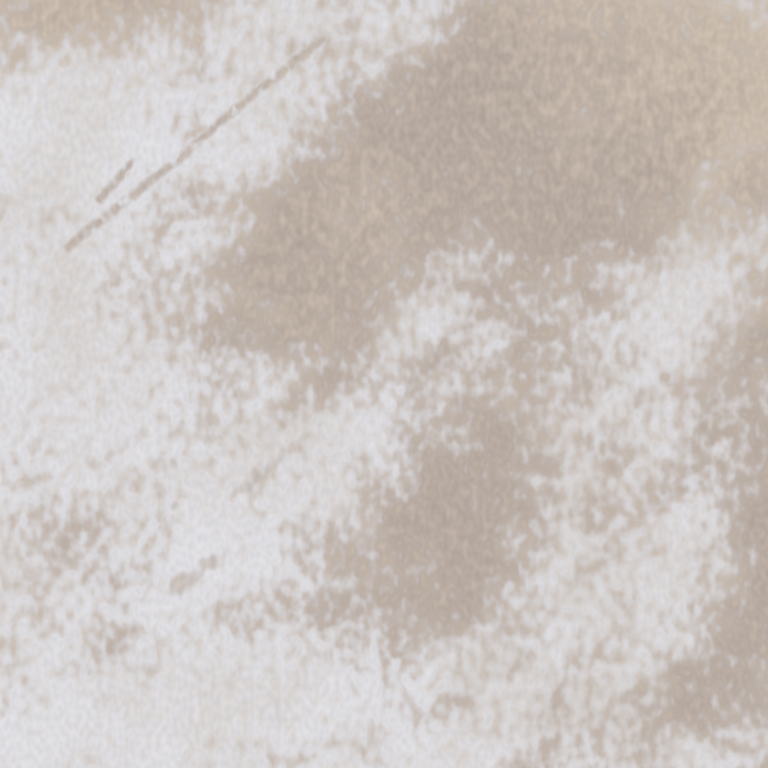
This texture is drawn by a three.js fragment shader. Its source:

```glsl
varying vec2 vUv;

#define PALE_COOL vec3(0.872, 0.868, 0.882)
#define PALE_WARM vec3(0.836, 0.818, 0.808)
#define TAUPE vec3(0.712, 0.660, 0.622)
#define TAN vec3(0.785, 0.730, 0.672)
#define SLANT 0.72
#define PATCH_SCALE 5.0
#define PATCH_STRENGTH 0.9
#define WEAVE_SCALE vec2(75.0, 52.0)
#define WEAVE_STRENGTH 0.52
#define EDGE_SOFTNESS 0.42
#define GRAIN 0.045

vec2 hashGradient(vec2 cell) {
  vec3 h = fract(cell.xyx * vec3(0.1031, 0.1030, 0.0973));
  h += dot(h, h.yzx + 33.33);
  float angle = 6.28318 * fract((h.x + h.y) * h.z);
  return vec2(cos(angle), sin(angle));
}

float gradientNoise(vec2 p) {
  vec2 i = floor(p);
  vec2 f = p - i;
  vec2 u = f * f * f * (f * (f * 6.0 - 15.0) + 10.0);
  vec2 e = vec2(1.0, 0.0);
  float low = mix(dot(hashGradient(i), f),
                  dot(hashGradient(i + e.xy), f - e.xy), u.x);
  float high = mix(dot(hashGradient(i + e.yx), f - e.yx),
                   dot(hashGradient(i + e.xx), f - e.xx), u.x);
  return mix(low, high, u.y);
}

float fbm(vec2 p) {
  float sum = 0.0;
  float amplitude = 0.5;
  for (int octave = 0; octave < 5; octave++) {
    sum += amplitude * gradientNoise(p);
    p = mat2(1.6, 1.2, -1.2, 1.6) * p + 7.3;
    amplitude *= 0.58;
  }
  return sum;
}

vec2 turn(vec2 p, float angle) {
  float c = cos(angle);
  float s = sin(angle);
  return vec2(c * p.x + s * p.y, c * p.y - s * p.x);
}

// Soft ellipse, its long axis turned by angle
float blob(vec2 p, vec2 center, vec2 radius, float angle) {
  vec2 q = turn(p - center, angle) / radius;
  return exp(-dot(q, q));
}

// Thin line with soft sides
float scratch(vec2 p, vec2 a, vec2 b, float width) {
  vec2 ab = b - a;
  float t = clamp(dot(p - a, ab) / dot(ab, ab), 0.0, 1.0);
  return 1.0 - smoothstep(0.1 * width, width, length(p - a - t * ab));
}

// Broad layout of the bare ground, with pale islands taken out
float bareGround(vec2 p) {
  float bare = blob(p, vec2(0.46, 0.72), vec2(0.29, 0.15), SLANT);
  bare += blob(p, vec2(0.84, 0.85), vec2(0.36, 0.24), 0.35);
  bare = min(bare, 0.95);
  bare += 0.75 * blob(p, vec2(0.59, 0.35), vec2(0.20, 0.11), 1.0);
  bare += 0.8 * blob(p, vec2(1.01, 0.42), vec2(0.10, 0.26), 0.0);
  bare += 0.5 * blob(p, vec2(0.94, 0.14), vec2(0.20, 0.05), SLANT);
  bare += 0.9 * blob(p, vec2(0.10, 1.02), vec2(0.26, 0.09), 0.1);
  bare += 0.26 * blob(p, vec2(0.77, 0.24), vec2(0.30, 0.32), 0.0);
  bare -= 0.5 * blob(p, vec2(0.56, 0.60), vec2(0.13, 0.05), SLANT);
  bare -= 0.3 * blob(p, vec2(0.80, 0.46), vec2(0.17, 0.09), SLANT);
  bare -= 0.4 * blob(p, vec2(0.94, 0.64), vec2(0.13, 0.06), SLANT);
  bare -= 0.4 * blob(p, vec2(0.50, 0.94), vec2(0.20, 0.05), SLANT);
  bare -= 0.25 * blob(p, vec2(0.20, 0.80), vec2(0.24, 0.11), SLANT);
  return bare;
}

void main() {
  vec2 p = vUv;

  // Ragged patches drawn out along the slant, broken up by the weave
  vec2 along = turn(p, SLANT) * vec2(0.7, 1.2);
  float patches = fbm(along * PATCH_SCALE + 3.7);
  float ragged = fbm(p * 17.0 + 21.0);
  float weave = gradientNoise(p * WEAVE_SCALE + patches);
  float fine = gradientNoise(p * WEAVE_SCALE * 1.9 + 40.0);
  float field = bareGround(p) + PATCH_STRENGTH * patches + 0.6 * ragged
              + WEAVE_STRENGTH * (weave + 0.6 * fine);
  float wear = smoothstep(0.4 - EDGE_SOFTNESS, 0.4 + EDGE_SOFTNESS, field);

  // Small stains scattered over the pale lower left
  float stainZone = blob(p, vec2(0.25, 0.32), vec2(0.28, 0.20), 0.0);
  float stainNoise = gradientNoise(along * 19.0 + 9.0) + 0.35 * weave;
  float stains = stainZone * smoothstep(0.24, 0.60, stainNoise);

  // Slanted scratches with slightly wavering edges
  vec2 q = p + 0.010 * vec2(ragged, patches) + 0.003 * weave;
  float scratches = scratch(q, vec2(0.09, 0.68), vec2(0.42, 0.95), 0.010);
  scratches = max(scratches, scratch(q, vec2(0.13, 0.74), vec2(0.17, 0.79), 0.009));
  scratches = max(scratches, scratch(q, vec2(0.57, 0.91), vec2(0.70, 1.0), 0.013));
  scratches *= smoothstep(-0.6, 0.05, weave + ragged);
  wear = max(wear, max(0.7 * stains, 0.8 * scratches));

  // Tints of the pale coat and of the ground below
  float dirt = 0.28 + 1.6 * fbm(p * 6.0 + 50.0) + 0.7 * weave
             + 0.4 * smoothstep(0.45, 0.95, p.x);
  vec3 pale = mix(PALE_COOL, PALE_WARM, clamp(dirt, 0.0, 1.0));
  float warmth = smoothstep(1.40, 1.95, p.x + p.y)
               + 0.7 * blob(p, vec2(0.05, 1.0), vec2(0.3, 0.15), 0.0)
               + 0.35 * blob(p, vec2(0.42, 0.70), vec2(0.16, 0.10), SLANT)
               + 0.7 * fbm(p * 9.0 + 80.0) + 0.6 * weave;
  vec3 ground = mix(TAUPE, TAN, clamp(warmth, 0.0, 1.0));

  vec3 color = mix(pale, ground, wear);
  color += GRAIN * (0.5 * weave + fine);
  gl_FragColor = vec4(color, 1.0);
}
```
